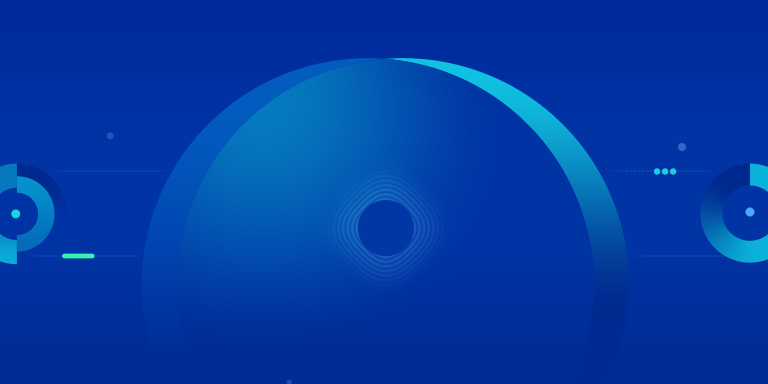
Reproduce this background procedurally as a Shadertoy shader.

```glsl
// Deep blue backdrop with two overlapping discs, a rippled core and side gauges.
// Everything is layered from circle and segment distances with gradient fills;
// one unit is the canvas height, so the canvas spans 2 by 1.

const float TAU = 6.2831853;
const vec3 CYAN = vec3(0.06, 0.76, 0.88);
const vec3 TEAL = vec3(0.02, 0.47, 0.75);
const vec3 NAVY = vec3(0.0, 0.16, 0.56);

// Antialiased coverage of a signed distance
float cover(float d) {
    return clamp(0.5 - d * iResolution.y, 0.0, 1.0);
}

float disc(vec2 p, vec2 center, float radius) {
    return cover(length(p - center) - radius);
}

float ring(vec2 q, float inner, float outer) {
    return cover(abs(length(q) - 0.5 * (inner + outer)) - 0.5 * (outer - inner));
}

float segment(vec2 p, float x0, float x1, float y, float radius) {
    return cover(length(vec2(p.x - clamp(p.x, x0, x1), p.y - y)) - radius);
}

// Fine dotted rule that fades at both ends
float dottedLine(vec2 p, float x0, float x1, float y) {
    float dots = 0.55 + 0.45 * cos(TAU * p.x / 0.0104);
    float ends = smoothstep(x0, x0 + 0.06, p.x) * (1.0 - smoothstep(x1 - 0.03, x1, p.x));
    return dots * ends * cover(abs(p.y - y) - 0.002);
}

vec3 background(vec2 p) {
    vec3 color = mix(vec3(0.0, 0.168, 0.57), vec3(0.0, 0.2, 0.645), smoothstep(0.0, 0.4, p.y));
    return mix(color, vec3(0.0, 0.165, 0.61), smoothstep(0.6, 1.0, p.y));
}

// Two offset discs: a crescent on each side and a lit lens between
vec3 bigDiscs(vec3 color, vec2 p) {
    float left = disc(p, vec2(0.958, 0.26), 0.5885);
    float right = disc(p, vec2(1.0495, 0.26), 0.5885);
    float floorFade = smoothstep(0.0, 0.25, p.y);

    vec3 leftFill = mix(color, vec3(0.01, 0.38, 0.76), 0.9 * smoothstep(0.0, 0.8, p.y));
    vec3 rightFill = mix(NAVY, CYAN, smoothstep(0.17, 0.83, p.y));
    rightFill = mix(color, rightFill, 0.3 + 0.7 * floorFade);
    float glow = 1.0 - smoothstep(0.0, 0.68, length(p - vec2(0.68, 0.74)));
    vec3 lensFill = mix(color, vec3(0.02, 0.48, 0.75), glow);

    color = mix(color, leftFill, left * (1.0 - right));
    color = mix(color, rightFill, right * (1.0 - left));
    return mix(color, lensFill, left * right);
}

// Faint warped ripples around a flat core
vec3 rippledCore(vec3 color, vec2 p) {
    vec2 q = p - vec2(1.005, 0.406);
    float r = length(q);
    float warped = r * (1.0 - 0.05 * cos(4.0 * atan(q.y, q.x)));
    float ripples = 0.5 + 0.5 * sin(TAU * warped / 0.0115);
    float fade = 1.0 - smoothstep(0.07, 0.17, warped);
    color += vec3(0.1, 0.13, 0.08) * fade * (0.25 + 0.75 * ripples);
    return mix(color, vec3(0.0, 0.215, 0.645), cover(r - 0.073));
}

// Split gauge: wide half rings outside, narrower half ring inside
vec3 leftGauge(vec3 color, vec2 p) {
    vec2 q = p - vec2(0.044, 0.443);
    float rightHalf = cover(-q.x);
    vec3 outerFill = mix(TEAL, CYAN, smoothstep(0.0, -0.13, q.y) * 0.7);
    float shade = smoothstep(-0.03, 0.1, q.y);
    color = mix(color, NAVY, ring(q, 0.098, 0.13) * rightHalf * shade);
    color = mix(color, outerFill, ring(q, 0.068, 0.131) * (1.0 - rightHalf));
    vec3 innerFill = mix(vec3(0.02, 0.42, 0.73), vec3(0.02, 0.57, 0.8), smoothstep(-0.1, 0.1, q.y));
    color = mix(color, innerFill, ring(q, 0.055, 0.098) * rightHalf);
    return mix(color, vec3(0.1, 0.83, 0.87), disc(q, vec2(-0.003, 0.0), 0.0115));
}

// Full ring swept clockwise from cyan at the top to navy
vec3 rightGauge(vec3 color, vec2 p) {
    vec2 q = p - vec2(1.953, 0.445);
    float turn = fract(atan(q.x, q.y) / TAU);
    vec3 sweep = mix(vec3(0.04, 0.7, 0.85), NAVY, smoothstep(0.45, 0.9, turn));
    color = mix(color, sweep, ring(q, 0.072, 0.129));
    return mix(color, vec3(0.3, 0.66, 1.0), disc(q, vec2(0.0, 0.003), 0.0117));
}

void mainImage(out vec4 fragColor, in vec2 fragCoord) {
    vec2 p = (fragCoord - 0.5 * iResolution.xy) / iResolution.y + vec2(1.0, 0.5);
    vec3 color = background(p);

    // Dotted rules on both sides
    float rules = dottedLine(p, 0.12, 0.44, 0.5547) + dottedLine(p, 0.05, 0.38, 0.3333)
                + dottedLine(p, 1.57, 1.86, 0.5547) + dottedLine(p, 1.63, 1.9, 0.3333);
    color = mix(color, vec3(0.15, 0.38, 0.8), 0.5 * rules);

    color = bigDiscs(color, p);
    color = rippledCore(color, p);
    color = leftGauge(color, p);
    color = rightGauge(color, p);

    // Green dash, cyan trio and faint specks
    color = mix(color, vec3(0.2, 0.95, 0.7), segment(p, 0.168, 0.24, 0.3333, 0.0062));
    for (int i = 0; i < 3; i++) {
        color = mix(color, vec3(0.1, 0.8, 0.88), disc(p, vec2(1.711 + 0.021 * float(i), 0.5534), 0.0083));
    }
    float specks = disc(p, vec2(0.287, 0.646), 0.009) + 1.6 * disc(p, vec2(1.776, 0.617), 0.0105)
                 + disc(p, vec2(0.753, 0.005), 0.0065);
    color = mix(color, vec3(0.35, 0.55, 0.9), 0.35 * specks);

    fragColor = vec4(color, 1.0);
}
```
